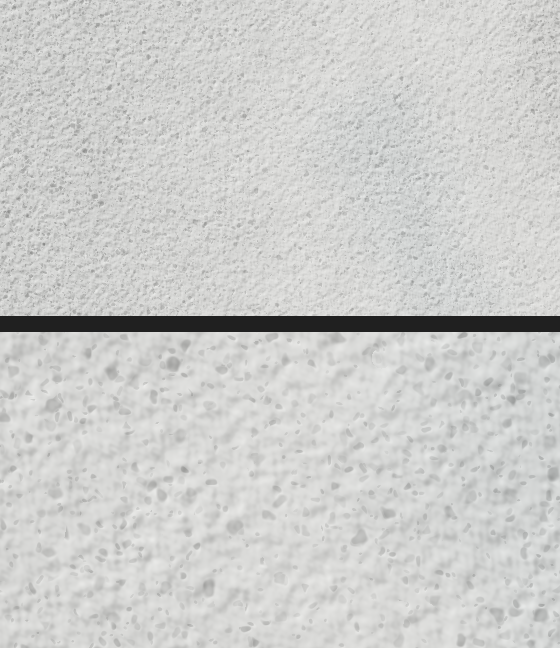
Top, the full canvas; bottom, a detail of the centre.
A Shadertoy shader for this texture:

```glsl
#define PLASTER vec3(0.853, 0.853, 0.845)
#define COOL_TINT vec3(-0.009, 0.000, 0.005)
#define GRAIN_SCALE 68.0
#define RELIEF_GAIN 0.31
#define RELIEF_STEP 0.0034
#define LIGHT_DIR vec2(-0.6, 0.8)
#define PIT_SCALE 54.0
#define PIT_DEPTH 0.150
#define RIM_GAIN 0.035
#define BLOTCH_GAIN 0.035
#define SHADE_GAIN 0.036

float hash(vec2 p) {
    return fract(sin(dot(p, vec2(127.1, 311.7))) * 43758.5453);
}

float noise(vec2 p) {
    vec2 cell = floor(p), f = fract(p);
    f = f * f * (3.0 - 2.0 * f);
    float low = mix(hash(cell), hash(cell + vec2(1, 0)), f.x);
    float high = mix(hash(cell + vec2(0, 1)), hash(cell + vec2(1, 1)), f.x);
    return mix(low, high, f.y);
}

float fbm(vec2 p) {
    float sum = 0.0, amplitude = 0.5;
    for (int i = 0; i < 3; i++) {
        sum += amplitude * noise(p);
        p = mat2(1.5, 1.1, -1.1, 1.5) * p + 17.3;
        amplitude *= 0.6;
    }
    return sum;
}

// Scattered holes: x is the dark hollow, y the lit rim facing the light
vec2 pits(vec2 p, float density) {
    vec2 cell = floor(p);
    vec2 result = vec2(0.0);
    for (int y = -1; y <= 1; y++) {
        for (int x = -1; x <= 1; x++) {
            vec2 id = cell + vec2(x, y);
            vec2 center = id + vec2(hash(id + 3.1), hash(id + 8.7));
            float size = hash(id + 21.4);
            float radius = mix(0.16, 0.46, size * size);
            float strength = step(hash(id + 35.9), density) * mix(0.45, 1.0, hash(id + 52.6));
            vec2 d = p - center;
            float hole = 1.0 - smoothstep(0.55 * radius, 1.15 * radius, length(d));
            vec2 lip = d + LIGHT_DIR * radius * 0.9;
            float rim = 1.0 - smoothstep(0.4 * radius, 1.3 * radius, length(lip));
            result = max(result, strength * vec2(hole, rim));
        }
    }
    return result;
}

float segmentDistance(vec2 p, vec2 a, vec2 b) {
    vec2 ab = b - a;
    return length(p - a - ab * clamp(dot(p - a, ab) / dot(ab, ab), 0.0, 1.0));
}

void mainImage(out vec4 fragColor, in vec2 fragCoord) {
    vec2 uv = fragCoord / iResolution.xy;
    vec2 p = fragCoord / iResolution.y;

    // Broad worn areas: left side, upper right edge, cool diagonal patch
    vec2 wander = uv + 0.14 * (vec2(fbm(p * 4.0), fbm(p * 4.0 + 40.0)) - 0.5);
    float left = 1.0 - smoothstep(0.0, 0.60, wander.x - 0.12 * wander.y);
    float corner = smoothstep(0.84, 0.98, wander.x) * smoothstep(0.30, 0.75, wander.y);
    float streak = segmentDistance(wander, vec2(0.68, 0.60), vec2(0.79, 0.05));
    float patchMask = 1.0 - smoothstep(0.0, 0.18, streak);
    float worn = clamp(0.9 * left + corner + 0.65 * patchMask, 0.0, 1.0);

    // Fine grains lit from the upper left, highlights flattened
    vec2 offset = RELIEF_STEP * LIGHT_DIR;
    float slope = fbm((p - offset) * GRAIN_SCALE) - fbm((p + offset) * GRAIN_SCALE);
    slope *= slope > 0.0 ? 0.5 : 1.0;

    // Two sizes of pits, with edges bent by noise
    vec2 bend = 0.008 * (vec2(noise(p * 110.0), noise(p * 110.0 + 60.0)) - 0.5);
    float cluster = 0.25 * (noise(p * 11.0 + 5.0) - 0.5);
    float density = mix(0.28, 0.52, worn) + cluster;
    vec2 holes = pits((p + bend) * PIT_SCALE, density);
    holes = max(holes, 0.75 * pits((p + bend) * PIT_SCALE * 1.6 + 9.0, density));

    float tone = RELIEF_GAIN * mix(0.8, 1.15, worn) * slope;
    tone -= PIT_DEPTH * holes.x * mix(0.75, 1.05, worn);
    tone += RIM_GAIN * holes.y * (1.0 - holes.x);
    tone += BLOTCH_GAIN * (fbm(p * 12.0) - 0.5);
    tone -= SHADE_GAIN * worn;

    vec3 color = PLASTER + tone + COOL_TINT * (patchMask + 0.3 * left);
    fragColor = vec4(clamp(color, 0.0, 1.0), 1.0);
}
```
